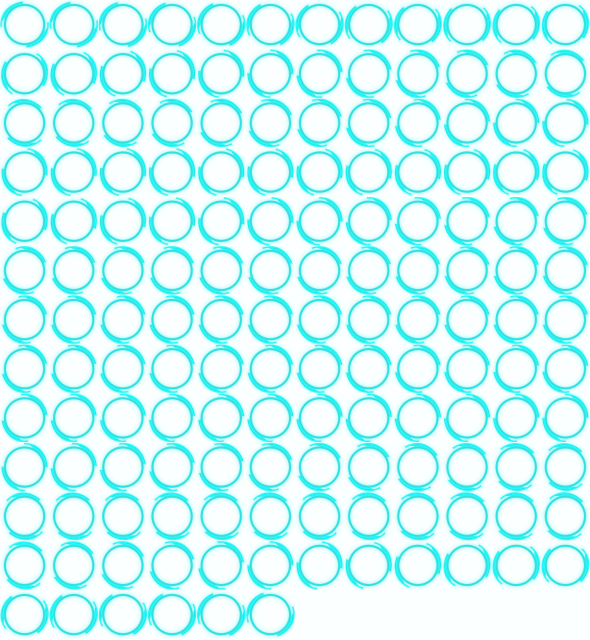
This pattern is drawn by a WebGL 2 fragment shader. Its source:

```glsl
#version 300 es
precision highp float;
// Grid of 150 glowing cyan rings, each hugged by two opposite arcs that turn from cell to cell.
uniform vec2 u_resolution;
out vec4 outColor;

const float PI = 3.14159265;

// Turn of the arcs in degrees at the start of each row, blended along the row
float arcTurn(vec2 cell) {
    const float rowTurn[14] = float[14](5., 58., 133., 82., 68., 112., 104.,
                                       104., 98., 90., 138., 130., 36., -5.);
    int row = int(clamp(cell.y, 0.0, 12.0));
    return radians(mix(rowTurn[row], rowTurn[row + 1], cell.x / 12.0));
}

// Distance to a pair of opposite quarter arcs, lifting off the ring at one end
float arcPair(vec2 q, float turn) {
    float r = length(q);
    float v = mod(atan(q.y, q.x) - turn + 0.75 * PI, PI) - 0.5 * PI;
    float t = clamp(v / (0.5 * PI) + 0.5, 0.0, 1.0);
    float outer = mix(0.468, 0.491, smoothstep(0.1, 0.75, t));
    float inner = mix(0.412, 0.463, smoothstep(0.68, 0.88, t));
    float band = abs(r - 0.5 * (outer + inner)) - 0.5 * (outer - inner);
    return max(band, (abs(v) - 0.79) * r);
}

float cover(float d, float px) {
    return smoothstep(0.7 * px, -0.7 * px, d);
}

void main() {
    // Square cells, twelve across, counted from the top left
    float px = 12.0 / u_resolution.x;
    vec2 p = vec2(gl_FragCoord.x, u_resolution.y - gl_FragCoord.y) * px;
    vec2 cell = floor(p);
    vec2 q = (fract(p) - 0.5) * vec2(1.0, -1.0);
    vec3 color = vec3(0.99, 1.0, 1.0);

    // The last row stops halfway
    if (cell.y * 12.0 + cell.x < 149.5) {
        float r = length(q);
        float ring = abs(r - 0.399) - 0.021;
        float arcs = arcPair(q, arcTurn(cell));

        // Soft halo around ring and arcs
        float halo = 0.34 * exp(-max(ring, 0.0) / 0.034)
                   + 0.24 * exp(-max(arcs, 0.0) / 0.026);
        color = mix(color, vec3(0.22, 0.93, 0.93), min(halo, 0.6));

        // Bright arcs with a faint seam, under the darker ring
        vec3 arcColor = vec3(0.16, 0.97, 0.97);
        arcColor -= vec3(0.03, 0.06, 0.06) * smoothstep(0.012, 0.0, abs(r - 0.457));
        color = mix(color, arcColor, cover(arcs, px));
        color = mix(color, vec3(0.2, 0.88, 0.88), cover(ring, px));
    }
    outColor = vec4(color, 1.0);
}
```
